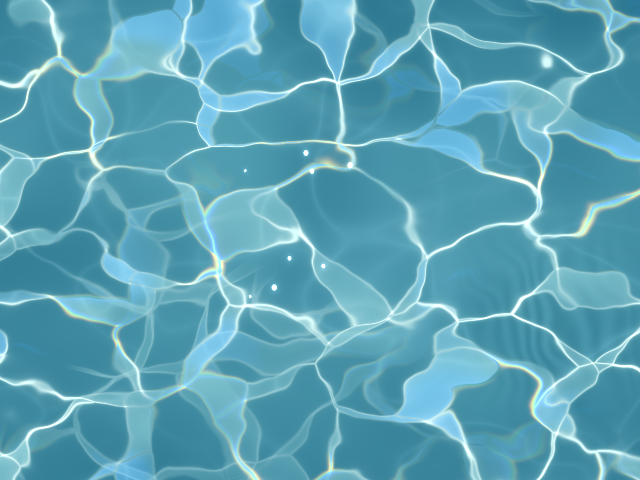
Write a Shadertoy shader that draws this texture.

```glsl
const vec3 DEEP_WATER = vec3(0.165, 0.460, 0.555);
const vec3 LIT_WATER = vec3(0.320, 0.620, 0.695);
const vec3 VEIL = vec3(0.500, 0.770, 0.815);
const vec3 GLOW = vec3(0.790, 0.940, 0.945);
const vec3 SPARKLE = vec3(1.0, 0.96, 0.98);
const vec3 BLUE_TINT = vec3(0.01, 0.06, 0.18);
const vec2 CELLS = vec2(4.3, 5.5);      // light cells per canvas height
const float FOLD_WIDTH = 0.36;          // widest ribbons, in cells
const float LINE_WIDTH = 0.017;         // bright ribbon rims, in cells
const float DISPERSION = 0.022;         // colour split of the rims
const float FAINT_LAYER = 0.42;         // strength of the second light net
const int SPARKLES = 8;

vec2 hash22(vec2 p) {
    vec3 q = fract(p.xyx * vec3(0.1031, 0.1030, 0.0973));
    q += dot(q, q.yzx + 33.33);
    return fract((q.xx + q.yz) * q.zy);
}

// Two independent value noises in -1..1
vec2 noise2(vec2 p) {
    vec2 i = floor(p), f = fract(p);
    f = f * f * f * (f * (f * 6.0 - 15.0) + 10.0);
    vec2 low = mix(hash22(i), hash22(i + vec2(1, 0)), f.x);
    vec2 high = mix(hash22(i + vec2(0, 1)), hash22(i + vec2(1, 1)), f.x);
    return 2.0 * mix(low, high, f.y) - 1.0;
}

vec2 seedPoint(vec2 cell) {
    return cell + 0.08 + 0.84 * hash22(cell + 17.0);
}

// Voronoi net: x = distance to the nearest border, yz = cell id
vec3 cellNet(vec2 p) {
    vec2 home = floor(p), id = home, nearest = vec2(0.0);
    float best = 1e3;
    for (int y = -1; y <= 1; y++)
    for (int x = -1; x <= 1; x++) {
        vec2 cell = home + vec2(x, y);
        vec2 r = seedPoint(cell) - p;
        if (dot(r, r) < best) { best = dot(r, r); nearest = r; id = cell; }
    }
    float border = 1e3;
    for (int y = -2; y <= 2; y++)
    for (int x = -2; x <= 2; x++) {
        if (x == 0 && y == 0) continue;
        vec2 r = seedPoint(id + vec2(x, y)) - p;
        border = min(border, dot(0.5 * (nearest + r), normalize(r - nearest)));
    }
    return vec3(max(border, 0.0), id);
}

// Rim of a ribbon, split into colours; side is negative inside the ribbon
vec3 rimLight(float side, float split, float strength) {
    vec3 s = (vec3(side) - split * vec3(1.0, 0.4, -1.0)) / (LINE_WIDTH + 0.4 * split);
    float halo = exp(-abs(side) / (side < 0.0 ? 0.085 : 0.035));
    return strength * (0.80 * exp(-s * s) + 0.30 * halo);
}

float softRidge(vec2 p) {
    return pow(1.0 - abs(noise2(p).x), 9.0);
}

// Two displaced copies of one warped net bound folded ribbons; w = ribbon fill
vec4 causticNet(vec2 q, float pixel) {
    vec2 warp = 0.42 * noise2(q * 0.9) + 0.15 * noise2(q * 2.5) + 0.03 * noise2(q * 6.5);
    vec2 fold = noise2(q * 0.95 + 70.0);
    fold *= FOLD_WIDTH * smoothstep(0.1, 0.8, length(fold));
    fold += 0.065 * noise2(q * 2.9 + 50.0);
    vec3 netA = cellNet(q + warp + 0.5 * fold);
    vec3 netB = cellNet(q + warp - 0.5 * fold);
    bool inside = distance(netA.yz, netB.yz) > 0.5;
    float facing = inside ? -1.0 : 1.0;
    float fill = inside ? smoothstep(0.0, 2.0 * pixel, min(netA.x, netB.x)) : 0.0;

    vec2 level = max(0.62 + 0.65 * noise2(q * 1.5 + 83.0), 0.12);
    float split = DISPERSION * smoothstep(0.1, 0.7, noise2(q * 1.1 + 27.0).y);
    vec3 light = rimLight(facing * netA.x, split, level.x)
               + rimLight(facing * netB.x, split, level.y);
    return vec4(light, fill);
}

vec3 waterColor(vec2 p, vec2 uv) {
    float pool = smoothstep(0.85, 0.1, length(uv - vec2(0.58, 0.38)));
    float drift = 0.30 * noise2(p * 2.6 + 5.0).x + 0.18 * noise2(p * 6.0 + 9.0).y;
    vec3 col = mix(DEEP_WATER, LIT_WATER, clamp(0.20 + 0.55 * pool + drift, 0.0, 1.0));

    // Out-of-focus light and a patch of fine ripples
    vec2 bend = 0.12 * noise2(p * 5.0 + 31.0);
    float haze = softRidge((p + bend) * vec2(2.6, 3.6) + 3.0);
    haze += 0.8 * softRidge((p - bend) * vec2(5.2, 7.0) + 40.0);
    col += 0.065 * haze * (0.6 + 0.6 * noise2(p * 3.0 + 61.0).y);
    vec2 r = p - vec2(1.16, 0.32);
    float rings = sin(130.0 * r.x + 60.0 * r.y + 60.0 * bend.x + 5.0 * noise2(p * 14.0).x);
    return col + 0.035 * rings * exp(-dot(r, r) * 50.0);
}

vec3 sparkles(vec2 p) {
    float light = 0.0;
    for (int i = 0; i < SPARKLES; i++) {
        vec2 h = hash22(vec2(float(i) * 7.0 + 3.0, 91.0));
        vec2 r = p - mix(vec2(0.46, 0.38), vec2(0.76, 0.76), h);
        float size = mix(0.0025, 0.0060, hash22(h * 97.0).x);
        float d = length(r * vec2(1.1, 0.95));
        light += smoothstep(1.3, 0.6, d / size) + 0.35 * exp(-d / size);
    }
    return SPARKLE * light;
}

void mainImage(out vec4 fragColor, in vec2 fragCoord) {
    vec2 uv = fragCoord / iResolution.xy;
    vec2 p = fragCoord / iResolution.y;
    float pixel = CELLS.y / iResolution.y;
    vec2 q = p * CELLS + 20.0;
    vec3 col = waterColor(p, uv);

    // Faint net below, fading in and out
    vec4 faint = causticNet(q * 0.9 + vec2(41.0, 67.0), pixel);
    float presence = FAINT_LAYER * smoothstep(-0.5, 0.6, noise2(q * 0.7 + 111.0).x);
    col = mix(col, VEIL, 0.6 * presence * faint.w);
    col = mix(col, GLOW, presence * min(faint.rgb, 1.0));

    // Main net: translucent ribbons, then bright rims
    vec4 net = causticNet(q, pixel);
    float crease = softRidge(q * vec2(2.3, 1.7) + 11.0);
    float density = 0.50 + 0.28 * noise2(q * 1.6 + 33.0).x + 0.30 * crease;
    col = mix(col, VEIL, net.w * density);
    col = mix(col, GLOW, min(net.rgb, 1.0));
    col += 0.30 * max(net.rgb - 0.95, 0.0);

    // Stray blue refraction inside a few ribbons
    float blue = smoothstep(0.25, 0.75, noise2(q * vec2(1.0, 1.3) + 140.0).x);
    col += BLUE_TINT * blue * max(0.75 * net.w, 0.3 * faint.w);

    col += sparkles(p);
    fragColor = vec4(clamp(col, 0.0, 1.0), 1.0);
}
```
